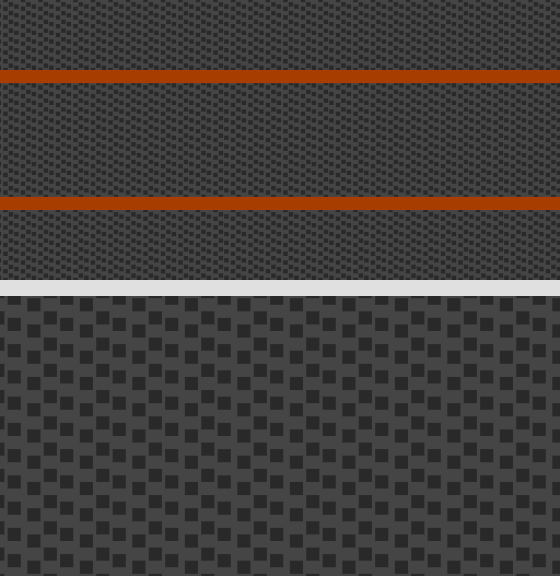
Top: the whole. Bottom: its middle third, enlarged.
Give the GLSL for this pattern, as a Shadertoy shader.

```glsl
// Charcoal twill cloth with small dark stepped squares and two orange bands.

// Signed distance to a box centred on the origin
float boxDistance(vec2 p, vec2 halfSize) {
    vec2 d = abs(p) - halfSize;
    return max(d.x, d.y);
}

// Edge coverage over one pixel of the given width
float coverage(float distanceToEdge, float pixel) {
    return clamp(0.5 - distanceToEdge / pixel, 0.0, 1.0);
}

// Three squares stepping down to the right in each 16 by 8 tile
float twill(vec2 p, float pixel) {
    vec2 tile = vec2(16.0, 8.0);
    float mask = 0.0;
    for (int i = 0; i < 3; i++) {
        float stepIndex = float(i);
        vec2 centre = vec2(10.0 + floor(5.5 * stepIndex), 4.0 + 2.0 * stepIndex);
        vec2 local = mod(p - centre + 0.5 * tile, tile) - 0.5 * tile;
        mask = max(mask, coverage(boxDistance(local, vec2(2.0)), pixel));
    }
    return mask;
}

void mainImage(out vec4 fragColor, in vec2 fragCoord) {
    // The canvas is 256 units high, measured from the top
    float pixel = 256.0 / iResolution.y;
    vec2 p = vec2(fragCoord.x, iResolution.y - fragCoord.y) * pixel;

    // Cloth
    vec3 color = mix(vec3(0.27), vec3(0.16), twill(p, pixel));

    // Bands, mirrored about the middle
    float bandDistance = abs(abs(p.y - 128.0) - 58.0) - 6.0;
    color = mix(color, vec3(0.66, 0.24, 0.0), coverage(bandDistance, pixel));

    fragColor = vec4(color, 1.0);
}
```
